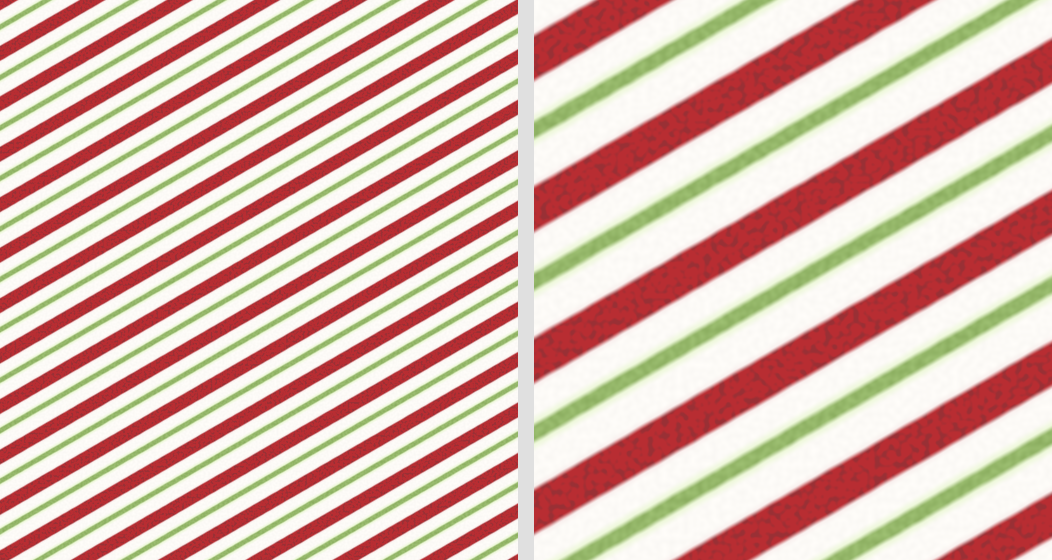
Left: the whole. Right: its middle third, enlarged.
Give the GLSL for this pattern, as a Shadertoy shader.

```glsl
// Diagonal candy stripes: broad red bands alternating with thin green lines on cream.
// One repeating coordinate across the 30 degree slope gives the distance to each stripe;
// gradient noise adds a fine woven grain, and soft tints surround the printed edges.

vec2 latticeGradient(vec2 cell) {
    float h = fract(sin(dot(cell, vec2(127.1, 311.7))) * 43758.55);
    return vec2(cos(6.2832 * h), sin(6.2832 * h));
}

float gradientNoise(vec2 p) {
    vec2 i = floor(p), f = fract(p);
    vec2 u = f * f * f * (f * (f * 6.0 - 15.0) + 10.0);
    vec2 e = vec2(0.0, 1.0);
    float low = mix(dot(latticeGradient(i), f),
                    dot(latticeGradient(i + e.yx), f - e.yx), u.x);
    float high = mix(dot(latticeGradient(i + e.xy), f - e.xy),
                     dot(latticeGradient(i + e.yy), f - e.yy), u.x);
    return mix(low, high, u.y);
}

// Distance to the nearest repeat of a stripe centre, in periods
float stripeDistance(float t, float centre) {
    return abs(fract(t - centre + 0.5) - 0.5);
}

float coverage(float dist, float halfWidth, float soft) {
    return 1.0 - smoothstep(-soft, soft, dist - halfWidth);
}

void mainImage(out vec4 fragColor, in vec2 fragCoord) {
    vec2 p = fragCoord / iResolution.y;

    // Slope coordinate: red bands are centred on whole numbers
    float period = 0.0901;
    float t = (1.0 - p.y + 0.578 * p.x - 0.0954) / period;
    float soft = max(0.024, 1.0 / (iResolution.y * period));

    // Fine grain and a barely uneven printed edge
    float grain = gradientNoise(p * 237.0);
    float wobble = 0.005 * gradientNoise(p * 90.0 + 17.0);
    float redDist = stripeDistance(t, 0.0) + wobble;
    float greenDist = stripeDistance(t, 0.48) + wobble;

    // Cream ground, tinted beside the stripes
    vec3 color = vec3(0.99, 0.982, 0.968) + 0.018 * grain;
    color = mix(color, vec3(0.92, 0.97, 0.83), 0.85 * (1.0 - smoothstep(0.06, 0.135, greenDist)));
    color = mix(color, vec3(0.97, 0.91, 0.91), 0.6 * (1.0 - smoothstep(0.15, 0.21, redDist)));

    // Thin green lines
    vec3 green = vec3(0.58, 0.715, 0.41) + 0.06 * grain;
    color = mix(color, green, coverage(greenDist, 0.056, soft));

    // Red bands with darker flecks, gathering slightly at the rim
    float rim = smoothstep(0.09, 0.14, redDist);
    float fleck = smoothstep(-0.05, 0.4, grain + 0.1 * rim);
    vec3 red = mix(vec3(0.72, 0.175, 0.195), vec3(0.57, 0.19, 0.21), 0.8 * fleck);
    color = mix(color, red, coverage(redDist, 0.148, soft));

    fragColor = vec4(color, 1.0);
}
```
